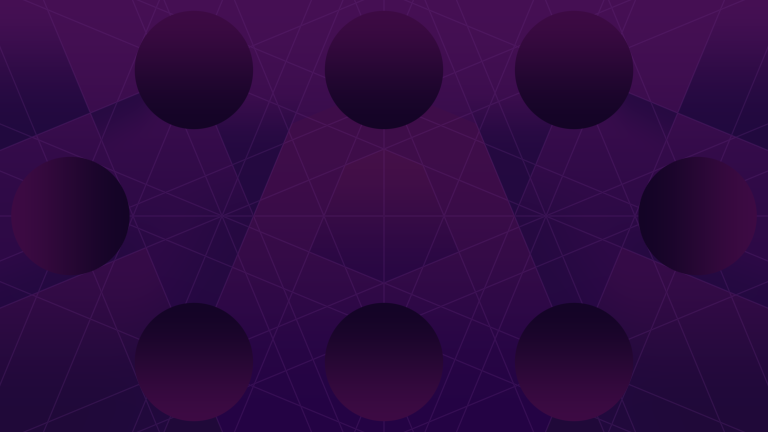
This background is drawn by a Shadertoy shader. Its source:

```glsl
// Dark violet backdrop: mirrored faceted panels, fine star lines and eight shaded discs.

const float SHALLOW = 0.41421; // slope of 22.5 degrees
const float STEEP = 2.41421;   // slope of 67.5 degrees
const vec2 TILT = vec2(0.38268, 0.92388); // sine and cosine of 22.5 degrees

const vec3 NAVY = vec3(0.13, 0.035, 0.245);
const vec3 PLUM = vec3(0.245, 0.05, 0.285);
const vec3 LINE_TINT = vec3(0.42, 0.18, 0.52);

// Signed distance above a line of given slope through a point
float above(vec2 p, float slope, vec2 through) {
    vec2 d = p - through;
    return (d.y - slope * d.x) * inversesqrt(1.0 + slope * slope);
}

// Smooth coverage where the distance is positive
float cover(float dist, float soft) {
    return smoothstep(-soft, soft, dist);
}

// Distance to the four mirrored lines that cross the second axis at an offset
float crossedLines(vec2 folded, float offset) {
    float k = offset * TILT.y;
    float rising = abs(abs(dot(folded, vec2(-TILT.x, TILT.y))) - k);
    float falling = abs(dot(folded, TILT) - k);
    return min(rising, falling);
}

// Vertical base gradient, bright above and deep below
vec3 baseColor(float y) {
    vec3 low = mix(vec3(0.14, 0.012, 0.265), vec3(0.18, 0.038, 0.275),
                   smoothstep(-0.5, 0.0, y));
    return mix(low, vec3(0.27, 0.06, 0.325), smoothstep(-0.02, 0.5, y));
}

// Large faceted panels, with x folded about the centre
vec3 addPanels(vec3 color, vec2 q, float soft) {
    float outerSteep = above(q, STEEP, vec2(0.581, 0.0));
    float upperEdge = above(q, -SHALLOW, vec2(0.0, 0.52));
    float lowerEdge = above(q, -SHALLOW, vec2(0.0, 0.155));
    float centerSide = above(q, -STEEP, vec2(0.302, 0.0));
    float wedgeSide = above(q, STEEP, vec2(0.302, 0.0));

    // Upper corners fade down to navy
    float corner = cover(-outerSteep, soft) * cover(upperEdge, soft);
    color = mix(color, NAVY, corner * smoothstep(0.5, 0.19, q.y));

    // Shaded facets below the upper corner edge
    float facet = cover(outerSteep, soft) * cover(-upperEdge, soft);
    color = mix(color, NAVY, 0.75 * facet * smoothstep(-0.11, 0.0, upperEdge)
                * smoothstep(0.45, 0.58, q.x));

    // Lower corners, lit along the upper edge
    float lower = cover(-outerSteep, soft) * cover(-lowerEdge, soft);
    vec3 lowerTone = mix(vec3(0.125, 0.035, 0.225), vec3(0.21, 0.043, 0.28),
                         smoothstep(-0.46, -0.08, q.y));
    color = mix(color, lowerTone, lower);
    float sideBand = cover(lowerEdge, soft) * smoothstep(0.12, 0.0, lowerEdge);
    color = mix(color, NAVY, 0.7 * sideBand * smoothstep(0.45, 0.65, q.x));

    // Dark wedges beside the central panel
    float outside = cover(centerSide, soft);
    float wedge = outside * cover(wedgeSide, soft) * smoothstep(0.3, 0.14, q.y);
    color = mix(color, NAVY, 0.85 * wedge);
    float flank = outside * cover(-wedgeSide, soft) * smoothstep(0.2, 0.0, centerSide);
    color = mix(color, NAVY, 0.65 * flank * smoothstep(0.14, -0.04, q.y));

    // Central panel, warm at its peak
    float roof = above(q, -SHALLOW, vec2(0.0, 0.302));
    float center = cover(-centerSide, soft) * cover(-roof, soft);
    color = mix(color, PLUM, center * smoothstep(-0.36, 0.22, q.y));

    // Inner kite, warm above and navy at its lower tip
    float kite = cover(-lowerEdge, soft)
               * cover(-above(q, -STEEP, vec2(0.139, 0.0)), soft)
               * cover(above(q, SHALLOW, vec2(0.0, -0.155)), soft);
    vec3 kiteTone = mix(vec3(0.15, 0.025, 0.26), vec3(0.27, 0.06, 0.28),
                        smoothstep(-0.16, 0.15, q.y));
    return mix(color, kiteTone, 0.85 * kite);
}

// Distance to the nearest thin line, folded into one quadrant
float lineWeb(vec2 r) {
    float shallowOffsets[3] = float[3](0.155, 0.264, 0.52);
    float steepOffsets[5] = float[5](0.139, 0.302, 0.375, 0.581, 0.727);
    float d = min(r.x, r.y);
    for (int i = 0; i < 3; i++) d = min(d, crossedLines(r, shallowOffsets[i]));
    for (int i = 0; i < 5; i++) d = min(d, crossedLines(r.yx, steepOffsets[i]));
    return d;
}

// Disc shaded from a dark inner side to a magenta outer side
vec3 addDisc(vec3 color, vec2 p, vec2 outward, float radius, float soft) {
    float t = dot(p, outward) / radius * 0.5 + 0.5;
    vec3 tone = mix(vec3(0.078, 0.016, 0.15), vec3(0.24, 0.04, 0.265),
                    smoothstep(0.0, 1.05, t));
    return mix(color, tone, cover(radius - length(p), soft));
}

void mainImage(out vec4 fragColor, in vec2 fragCoord) {
    vec2 p = (fragCoord - 0.5 * iResolution.xy) / iResolution.y;
    float soft = 0.75 / iResolution.y;
    vec2 quadrant = abs(p);

    vec3 color = addPanels(baseColor(p.y), vec2(quadrant.x, p.y), soft);

    float web = 1.0 - smoothstep(0.0, 0.0012 + soft, lineWeb(quadrant));
    color = mix(color, LINE_TINT, 0.24 * web);

    // Two discs per row on each side of the fold, then the side pair
    for (int i = 0; i < 2; i++)
        color = addDisc(color, quadrant - vec2(0.44 * float(i), 0.338),
                        vec2(0.0, 1.0), 0.137, soft);
    color = addDisc(color, quadrant - vec2(0.726, 0.0), vec2(1.0, 0.0), 0.137, soft);

    fragColor = vec4(color, 1.0);
}
```
